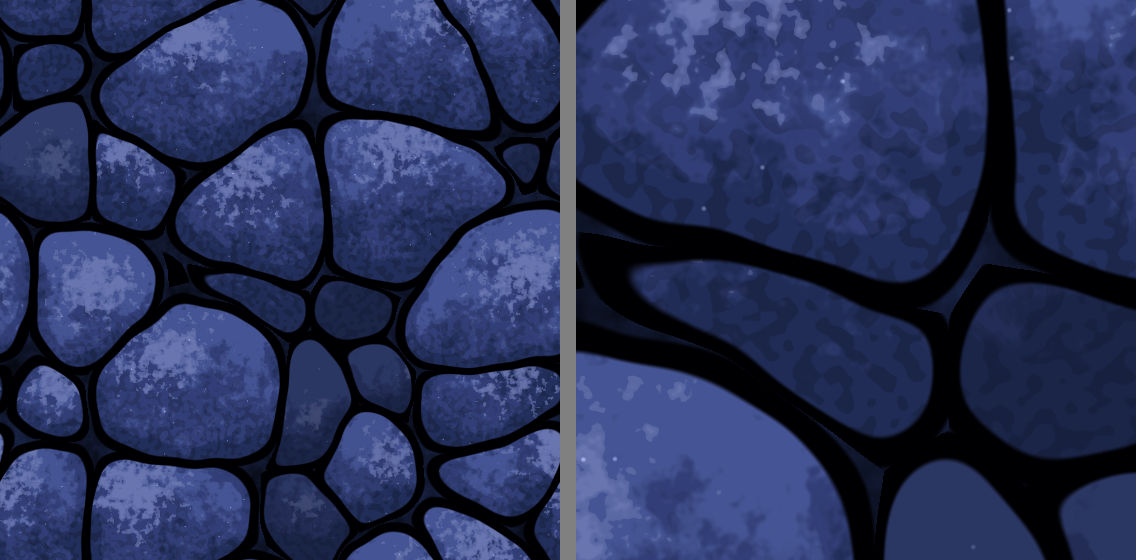
Left, the full canvas; right, a detail of the centre.
Reproduce this texture procedurally as a Shadertoy shader.

```glsl
// Hand-painted blue cobblestones with thick black outlines, tiling on both axes.
// Stones are cells of a wrapped power diagram with softly rounded corners;
// wrapping gradient noise paints ragged tone patches and pale lichen on them.
#define GRID 5              // stone sites per side
#define JITTER 0.72         // scatter of the sites
#define WOBBLE 0.024        // bending of the outlines
#define ROUNDING 0.021      // corner radius of the largest stones
#define LINE 0.0066         // half width of the outline
#define GAP 0.0075          // depth at which dark filler shows between stones
#define SOFT 0.0016         // edge softness
#define BLACK vec3(0.0, 0.0, 0.01)
#define DEEP vec3(0.07, 0.10, 0.20)
#define SHADE vec3(0.135, 0.185, 0.36)
#define LIGHT vec3(0.27, 0.33, 0.58)
#define LICHEN vec3(0.43, 0.48, 0.70)

const vec3 MID = vec3(0.195, 0.245, 0.465);

// Three random values from a cell, wrapped by whole-number arithmetic
vec3 hash(ivec2 cell, int period, int seed) {
    ivec2 wrapped = (cell + 4 * period) % period;
    uvec3 v = uvec3(ivec3(wrapped, seed));
    v = v * 1664525u + 1013904223u;
    v.x += v.y * v.z; v.y += v.z * v.x; v.z += v.x * v.y;
    v ^= v >> 16u;
    v.x += v.y * v.z; v.y += v.z * v.x; v.z += v.x * v.y;
    return vec3(v >> 16u) / 65535.0;
}

float corner(ivec2 cell, vec2 offset, int period, int seed) {
    float angle = 6.2832 * hash(cell, period, seed).x;
    return dot(vec2(cos(angle), sin(angle)), offset);
}

// Gradient noise that wraps after one canvas
float noise(vec2 uv, int period, int seed) {
    vec2 p = uv * float(period), f = p - floor(p), e = vec2(1.0, 0.0);
    ivec2 i = ivec2(floor(p)), n = ivec2(1, 0);
    vec2 s = f * f * f * (f * (f * 6.0 - 15.0) + 10.0);
    return mix(mix(corner(i, f, period, seed), corner(i + n, f - e, period, seed), s.x),
               mix(corner(i + n.yx, f - e.yx, period, seed),
                   corner(i + 1, f - 1.0, period, seed), s.x), s.y);
}

float fbm(vec2 uv, int period, int seed) {
    float sum = 0.0, amp = 0.6;
    for (int i = 0; i < 3; i++) {
        sum += amp * noise(uv, period, seed + i);
        period *= 2;
        amp *= 0.6;
    }
    return sum;
}

// Site of a stone: centre in grid units and radius
vec3 stone(ivec2 cell) {
    vec3 h = hash(cell, GRID, 7);
    return vec3(vec2(cell) + 0.5 + JITTER * (h.xy - 0.5), mix(0.22, 0.95, smoothstep(0.12, 0.75, h.z)));
}

float power(vec2 p, vec3 site) {
    vec2 q = p - site.xy;
    return dot(q, q) - site.z * site.z;
}

void mainImage(out vec4 fragColor, in vec2 fragCoord) {
    vec2 uv = fragCoord / iResolution.xy;
    float soft = max(SOFT, 0.7 / iResolution.y);
    vec2 bend = vec2(noise(uv, 6, 1), noise(uv, 6, 2))
              + 0.35 * vec2(noise(uv, 15, 3), noise(uv, 15, 4));
    vec2 p = (uv + WOBBLE * bend) * float(GRID);

    // Stone that owns this point
    ivec2 base = ivec2(floor(p)), owner = base;
    float best = 1e3;
    for (int y = -2; y <= 2; y++)
    for (int x = -2; x <= 2; x++) {
        ivec2 cell = base + ivec2(x, y);
        float w = power(p, stone(cell));
        if (w < best) { best = w; owner = cell; }
    }
    vec3 site = stone(owner);

    // Smooth minimum of the distances to all its borders
    float sum = 0.0, rounding = ROUNDING * (0.32 + 0.7 * site.z);
    for (int y = -3; y <= 3; y++)
    for (int x = -3; x <= 3; x++) {
        if (x == 0 && y == 0) continue;
        vec3 other = stone(owner + ivec2(x, y));
        float border = (power(p, other) - best) / (2.0 * distance(other.xy, site.xy) * float(GRID));
        sum += exp(-border / rounding);
    }
    float edge = -rounding * log(sum);

    // Tone: lit from above, broken into ragged patches, darker at the rim
    float size = 0.2 + 0.7 * site.z;
    vec2 q = (p - site.xy) / size;
    vec3 h = hash(owner, GRID, 11);
    float blotch = fbm(uv, 11, 20), ragged = fbm(uv, 54, 30);
    float rim = 1.0 - smoothstep(0.0, 0.006, edge - 0.02 + 0.012 * q.y + 0.012 * blotch);
    float tone = 0.55 + 0.32 * q.y + 0.42 * blotch + 0.32 * ragged - 0.13 * rim + 0.1 * (h.z - 0.5);
    vec3 color = mix(SHADE, MID, smoothstep(0.31, 0.45, tone));
    color = mix(color, LIGHT, smoothstep(0.53, 0.67, tone));

    // Fine dark mottling on the lower part
    float mottle = smoothstep(0.02, 0.12, noise(uv, 80, 40) + 0.4 * ragged);
    color *= 1.0 - 0.18 * mottle * smoothstep(0.4, -0.4, q.y + blotch);

    // Pale lichen cluster near the top and a few bright specks
    vec2 patchPos = vec2(0.7 * (h.x - 0.5), 0.2 + 0.3 * h.y);
    float lichen = 0.36 - 1.1 * length((q - patchPos) * vec2(0.85, 1.0)) + 0.4 * blotch + 0.95 * ragged;
    color = mix(color, LICHEN, (0.5 + 0.35 * smoothstep(0.1, 0.3, lichen)) * smoothstep(0.0, 0.06, lichen));
    vec3 speck = hash(ivec2(floor(uv * 40.0)), 40, 50);
    float dotDist = length(fract(uv * 40.0) - 0.2 - 0.6 * speck.xy) / 40.0;
    color += 0.25 * step(0.93, speck.z) * (1.0 - smoothstep(0.0004, 0.0004 + soft, dotDist));

    // Pebbles are dim; outlines and dark filler go on top
    color = mix(color, DEEP, 0.5 * (1.0 - smoothstep(0.25, 0.5, site.z)));
    color = mix(BLACK, color, smoothstep(-soft, soft, edge - LINE));
    vec3 filler = DEEP * (0.85 + 0.9 * blotch + 0.5 * ragged);
    color = mix(color, filler, smoothstep(-soft, soft, -edge - GAP));
    fragColor = vec4(color, 1.0);
}
```
